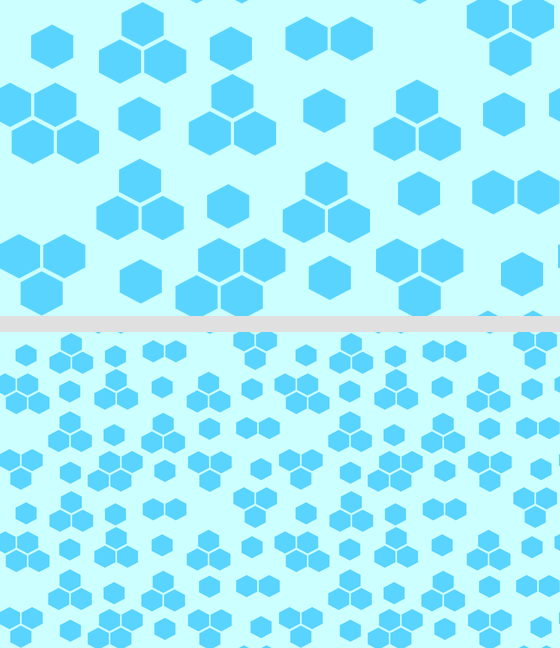
Top, the tile; bottom, the same tile 2 across and 2 down.
Write a WebGL 1 fragment shader that draws this pattern.

```glsl
precision highp float;

uniform vec2 u_resolution;

const vec3 PALE_CYAN = vec3(0.80, 1.00, 1.00);
const vec3 SKY_BLUE = vec3(0.35, 0.83, 0.995);

const vec2 TILE = vec2(16.0 / 9.0, 1.0);       // one period of the pattern
const vec2 GRID = vec2(6.0, 4.0);              // cells per period, both even
const vec2 HEX_HALF = vec2(0.0668, 0.0702);    // half width, half height
const vec2 HEX_STEP = vec2(0.0718, 0.1176);    // half column, full row

float hash(vec2 p) {
  return fract(sin(dot(p, vec2(12.99, 78.23))) * 4375.85);
}

vec2 hash2(vec2 p) {
  return vec2(hash(p + 3.1), hash(p + 17.7));
}

// Signed distance to an upright hexagon with vertical sides
float hexDistance(vec2 p, vec2 halfSize) {
  vec2 a = abs(p);
  vec2 slope = normalize(vec2(0.5 * halfSize.y, halfSize.x));
  return max(a.x - halfSize.x, dot(a, slope) - halfSize.y * slope.y);
}

// Checkerboard of large clusters and singles, with one exception per row
float clusterCount(vec2 cell) {
  float oddRow = mod(cell.y, 2.0);
  float single = mod(cell.x + cell.y, 2.0);
  float slot = floor(cell.x * 0.5);
  float pick = floor(3.0 * hash(vec2(cell.y, 5.0)));
  if (single > 0.5) {
    float gap = mod(pick + 1.0, 3.0);
    return (oddRow > 0.5 && abs(slot - gap) < 0.5) ? 0.0 : 1.0;
  }
  if (abs(slot - pick) > 0.5) return 3.0;
  return oddRow > 0.5 ? 2.0 : 4.0;
}

// Up to four hexagons in two staggered rows, centred on the origin
float clusterDistance(vec2 p, float count) {
  vec2 middle = vec2(min(floor(count * 0.5), 1.5), 0.5 * step(2.5, count));
  float d = 1.0;
  for (int i = 0; i < 4; i++) {
    float n = float(i);
    if (n >= count) break;
    float row = floor(n * 0.5);
    vec2 site = vec2(2.0 * mod(n, 2.0) + row, row) - middle;
    d = min(d, hexDistance(p - site * HEX_STEP, HEX_HALF));
  }
  return d;
}

// Nearest cluster among the surrounding cells, wrapped at the tile edges
float patternDistance(vec2 p) {
  vec2 cellSize = TILE / GRID;
  vec2 base = floor(p / cellSize);
  float d = 1.0;
  for (int y = -1; y <= 1; y++) {
    for (int x = -1; x <= 1; x++) {
      vec2 cell = base + vec2(float(x), float(y));
      vec2 id = mod(cell, GRID);
      float count = clusterCount(id);
      float jitter = count < 2.5 ? 0.032 : 0.016;
      vec2 shift = jitter * (2.0 * hash2(id) - 1.0);
      vec2 flip = 2.0 * step(0.5, hash2(id + 41.0)) - 1.0;
      vec2 local = p - (cell + 0.5) * cellSize - shift;
      d = min(d, clusterDistance(local * flip, count));
    }
  }
  return d;
}

void main() {
  vec2 p = gl_FragCoord.xy / u_resolution * TILE;
  float pixel = 1.0 / u_resolution.y;
  float cover = clamp(0.5 - patternDistance(p) / pixel, 0.0, 1.0);
  gl_FragColor = vec4(mix(PALE_CYAN, SKY_BLUE, cover), 1.0);
}
```
